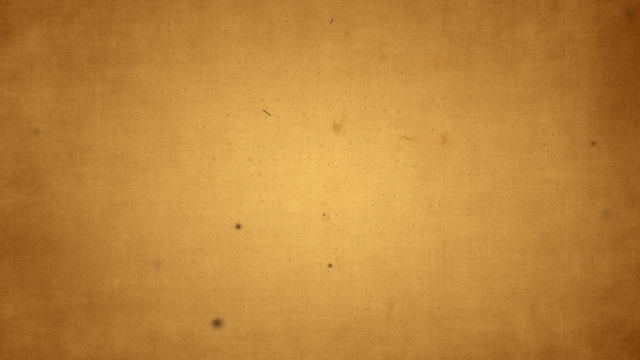
Give the GLSL for this texture, as a WebGL 2 fragment shader.

```glsl
#version 300 es
precision highp float;
// Aged amber parchment: off-round glow, dark margins, foxing stains, specks and scratches.

uniform vec2 u_resolution;
out vec4 outColor;

// Positions are in canvas heights, origin at the lower left.
const vec3 SHADE = vec3(0.57, 0.34, 0.11);
const vec3 LIGHT = vec3(0.90, 0.70, 0.36);
const vec3 FOXING = vec3(0.70, 0.42, 0.11);
const vec3 SOOT = vec3(0.27, 0.17, 0.07);
const vec2 GLOW_CENTER = vec2(0.505, 0.49);
const vec2 GLOW_SCALE = vec2(1.0, 0.80);
const float GLOW_PEAK = 1.30;
const float GLOW_FALLOFF = 2.13;
const float GLOW_SOFTNESS = 0.10;
const float MOTTLE_AMOUNT = 0.10;
const float GRAIN_AMOUNT = 0.11;
const float STAIN_AMOUNT = 0.42;
const float CREASE_X = 1.234;
const mat2 TURN = mat2(0.80, 0.60, -0.60, 0.80);

// Stains: x, y, radius
const int STAIN_COUNT = 11;
const vec3 STAINS[STAIN_COUNT] = vec3[](
  vec3(0.949, 0.919, 0.030), vec3(1.053, 0.856, 0.030), vec3(0.954, 0.796, 0.025),
  vec3(1.227, 0.826, 0.030), vec3(0.938, 0.653, 0.032), vec3(1.227, 0.613, 0.022),
  vec3(1.134, 0.613, 0.030), vec3(0.926, 0.387, 0.025), vec3(1.296, 0.428, 0.020),
  vec3(1.093, 0.139, 0.025), vec3(0.562, 0.490, 0.020));

// Dark spots: x, y, radius, strength
const int SPOT_COUNT = 8;
const vec4 SPOTS[SPOT_COUNT] = vec4[](
  vec4(0.662, 0.370, 0.010, 0.75), vec4(0.602, 0.102, 0.016, 0.75),
  vec4(0.917, 0.262, 0.007, 0.75), vec4(1.748, 0.961, 0.017, 0.45),
  vec4(1.648, 0.602, 0.011, 0.50), vec4(0.102, 0.634, 0.014, 0.22),
  vec4(1.683, 0.403, 0.018, 0.22), vec4(0.437, 0.266, 0.018, 0.15));

// Scratches: start x, y, end x, y
const int SCRATCH_COUNT = 3;
const vec4 SCRATCHES[SCRATCH_COUNT] = vec4[](
  vec4(0.731, 0.694, 0.751, 0.680), vec4(0.919, 0.936, 0.924, 0.947),
  vec4(0.899, 0.400, 0.902, 0.406));

float hash(vec2 p) {
  vec3 q = fract(p.xyx * 0.1031);
  q += dot(q, q.yzx + 33.33);
  return fract((q.x + q.y) * q.z);
}

float valueNoise(vec2 p) {
  vec2 cell = floor(p), f = fract(p);
  f = f * f * (3.0 - 2.0 * f);
  vec2 e = vec2(1.0, 0.0);
  return mix(mix(hash(cell), hash(cell + e), f.x),
             mix(hash(cell + e.yx), hash(cell + e.xx), f.x), f.y);
}

// Layered, turned and warped sines, roughly -0.7 to 0.7
float mottle(vec2 p) {
  float sum = 0.0, amplitude = 0.5;
  for (int i = 0; i < 6; i++) {
    p = TURN * p * 1.9 + 1.7;
    p += 0.7 * sin(p.yx * 0.8);
    sum += amplitude * sin(p.x) * sin(p.y);
    amplitude *= 0.62;
  }
  return sum;
}

// One randomly sized speck in a share of the cells
float specks(vec2 p, float scale, float share, float size) {
  vec2 q = p * scale, cell = floor(q);
  vec2 center = 0.25 + 0.5 * vec2(hash(cell + 11.0), hash(cell + 47.0));
  float radius = size * (0.4 + 0.6 * hash(cell + 83.0));
  float d = length(fract(q) - center);
  return step(hash(cell), share) * (1.0 - smoothstep(radius * 0.3, radius, d));
}

float segmentDistance(vec2 p, vec2 a, vec2 b) {
  vec2 ab = b - a;
  return length(p - a - ab * clamp(dot(p - a, ab) / dot(ab, ab), 0.0, 1.0));
}

float blob(vec2 p, vec2 center, vec2 spread) {
  vec2 d = (p - center) / spread;
  return exp(-dot(d, d));
}

void main() {
  vec2 uv = gl_FragCoord.xy / u_resolution;
  vec2 p = gl_FragCoord.xy / u_resolution.y;
  p.x *= 16.0 / 9.0 * u_resolution.y / u_resolution.x;
  float broad = mottle(p * 2.6), fine = mottle(p * 17.0 + 5.0);

  // Glow and uneven dark margins
  float r = length(vec3((uv - GLOW_CENTER) * GLOW_SCALE, GLOW_SOFTNESS));
  float tone = GLOW_PEAK - GLOW_FALLOFF * r;
  float margin = smoothstep(0.25, 0.55, r);
  tone += broad * MOTTLE_AMOUNT * (0.5 + margin) + fine * 0.07 * (0.5 + margin);
  tone -= 0.20 * smoothstep(0.89, 1.0, uv.x + 0.03 * broad);
  tone -= 0.16 * blob(p, vec2(0.08, 0.30), vec2(0.13, 0.09)) * (1.0 + fine);
  tone -= 0.13 * blob(p, vec2(1.70, 0.72), vec2(0.10, 0.15)) * (1.0 + fine);

  // Paper grain, woven fibres and a faint crease
  tone += GRAIN_AMOUNT * (valueNoise(p * 240.0) - 0.5);
  tone += 0.05 * (valueNoise(p * vec2(150.0, 14.0)) + valueNoise(p * vec2(12.0, 170.0)) - 1.0);
  tone -= 0.05 * blob(p, vec2(CREASE_X, 0.37), vec2(0.003, 0.25));
  vec3 color = mix(SHADE, LIGHT, tone);

  // Foxing stains with ragged edges
  float stain = 0.0;
  for (int i = 0; i < STAIN_COUNT; i++)
    stain = max(stain, blob(p, STAINS[i].xy, vec2(STAINS[i].z)));
  stain *= smoothstep(-0.25, 0.45, mottle(p * 32.0));
  float foxed = blob(p, vec2(1.10, 0.70), vec2(0.35, 0.35));
  stain = max(stain, specks(p, 24.0, 0.12 + 0.25 * foxed, 0.22) * 0.5);
  color = mix(color, FOXING, stain * STAIN_AMOUNT);

  // Dark spots, specks and scratches
  float soot = specks(p + 3.0, 38.0, 0.10 + 0.12 * uv.x, 0.11) * 0.35;
  for (int i = 0; i < SPOT_COUNT; i++)
    soot = max(soot, SPOTS[i].w * blob(p, SPOTS[i].xy, vec2(SPOTS[i].z * (0.75 + 0.4 * fine))));
  for (int i = 0; i < SCRATCH_COUNT; i++)
    soot = max(soot, 0.55 * (1.0 - smoothstep(0.0005, 0.003, segmentDistance(p, SCRATCHES[i].xy, SCRATCHES[i].zw))));
  outColor = vec4(mix(color, SOOT, soot), 1.0);
}
```
